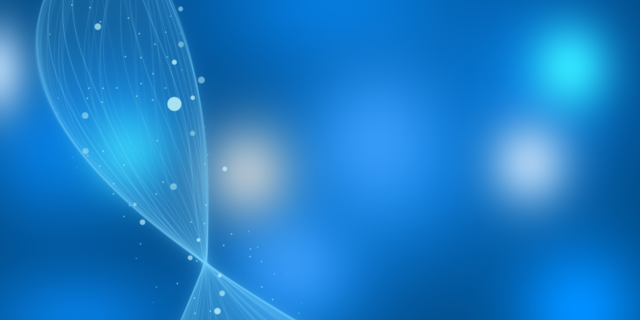
Reproduce this background procedurally as a WebGL 2 fragment shader.

```glsl
#version 300 es
precision highp float;
// Soft blue light spots behind a twisted ribbon of glowing strands and drifting beads.

#define STRANDS 46
#define BEADS 18
#define STRAND_WIDTH 0.0024
#define STRAND_LIGHT 0.22
#define EDGE_LIGHT 0.55
#define SHEET_LIGHT 0.22
#define DUST_CELLS 24.0
#define DUST_AMOUNT 0.28

uniform vec2 u_resolution;
out vec4 fragColor;

const vec3 DEEP = vec3(0.005, 0.29, 0.52);
const vec3 AZURE = vec3(0.02, 0.49, 0.88);
const vec3 SKY = vec3(0.22, 0.61, 0.97);
const vec3 CYAN = vec3(0.19, 0.88, 0.99);
const vec3 PALE = vec3(0.68, 0.82, 0.95);
const vec3 SILVER = vec3(0.70, 0.77, 0.82);
const vec3 STRAND = vec3(0.46, 0.83, 1.0);
const vec3 BEAD = vec3(0.72, 0.93, 0.97);

float hash(vec2 p) {
    vec3 q = fract(p.xyx * vec3(0.1031, 0.1030, 0.0973));
    q += dot(q, q.yzx + 33.33);
    return fract((q.x + q.y) * q.z);
}

// Blend a soft elliptical light spot over the colour.
void spot(inout vec3 col, vec2 p, vec2 centre, vec2 radius, vec3 tint, float alpha) {
    vec2 q = (p - centre) / radius;
    col = mix(col, tint, alpha * exp(-dot(q, q)));
}

vec3 backdrop(vec2 p) {
    vec3 col = DEEP;
    spot(col, p, vec2(1.04, 1.00), vec2(0.42, 0.25), AZURE, 0.95);
    spot(col, p, vec2(1.22, 0.50), vec2(0.40, 0.36), AZURE, 0.95);
    spot(col, p, vec2(1.68, 0.72), vec2(0.27, 0.32), AZURE, 0.95);
    spot(col, p, vec2(0.16, 0.54), vec2(0.24, 0.25), AZURE, 0.95);
    spot(col, p, vec2(0.24, 0.00), vec2(0.30, 0.17), AZURE, 0.95);
    spot(col, p, vec2(0.92, 0.14), vec2(0.26, 0.26), AZURE, 0.90);
    spot(col, p, vec2(1.81, 0.03), vec2(0.21, 0.22), vec3(0.0, 0.56, 1.0), 1.0);
    spot(col, p, vec2(1.18, 0.55), vec2(0.20, 0.23), SKY, 0.95);
    spot(col, p, vec2(0.92, 0.17), vec2(0.17, 0.16), SKY, 0.90);
    spot(col, p, vec2(0.40, 0.60), vec2(0.17, 0.22), AZURE, 0.80);
    spot(col, p, vec2(0.40, 0.53), vec2(0.13, 0.13), CYAN, 0.70);
    spot(col, p, vec2(1.78, 0.79), vec2(0.125, 0.135), CYAN, 1.0);
    spot(col, p, vec2(0.775, 0.46), vec2(0.15, 0.16), SILVER, 0.95);
    spot(col, p, vec2(1.655, 0.49), vec2(0.13, 0.14), PALE, 0.95);
    spot(col, p, vec2(-0.01, 0.78), vec2(0.10, 0.15), PALE, 0.95);
    return col;
}

// The two ribbon borders at a depth below the top; they cross at the twist.
vec2 borders(float d) {
    float first = 0.138 + d * (-0.351 + d * (1.353 - 0.22 * d));
    float rise = max(1.0 - d / 0.8, 0.0);
    float bend = d - 0.81;
    float second = 0.648 - 0.114 * rise * rise * rise
                 - 0.21 * (bend + sqrt(bend * bend + 0.0006));
    return vec2(first, second);
}

float ribbonLight(vec2 p, float pixel) {
    float d = 1.0 - p.y;
    vec2 edge = borders(d);
    vec2 slope = (borders(d + 0.01) - edge) / 0.01;
    float span = abs(edge.y - edge.x);
    float width = max(STRAND_WIDTH, 0.7 * pixel);
    float light = 0.0;

    // Fine strands, denser towards both borders
    for (int i = 0; i < STRANDS; i++) {
        float h = hash(vec2(float(i), 3.7));
        float t = 0.5 - 0.5 * cos(3.14159 * (float(i) + h) / float(STRANDS));
        float sway = 0.07 * (span + 0.12) * sin(5.0 * d + 6.283 * h);
        float x = mix(edge.x, edge.y, t) + sway * (0.15 + 4.0 * t * (1.0 - t));
        float k = mix(slope.x, slope.y, t);
        float r = abs(p.x - x) * inversesqrt(1.0 + k * k);
        float power = STRAND_LIGHT * (0.25 + h * h);
        light += power * (exp(-r * r / (width * width)) + 0.10 * exp(-r / 0.012));
    }

    // Bright borders with a halo
    vec2 r = abs(p.x - edge) * inversesqrt(1.0 + slope * slope);
    vec2 rim = exp(-r * r / (1.6 * width * width)) + 0.30 * exp(-r / 0.022);
    light += EDGE_LIGHT * dot(rim, vec2(1.0, 0.8)) * (0.45 + 0.55 * smoothstep(0.0, 0.4, d));

    // Translucent sheet between the borders
    float lo = min(edge.x, edge.y), hi = max(edge.x, edge.y);
    float inside = smoothstep(lo - 0.006, lo + 0.006, p.x) * smoothstep(hi + 0.006, hi - 0.006, p.x);
    light += SHEET_LIGHT * inside * (0.7 + 0.9 * smoothstep(0.45, 0.8, d));
    return 1.0 - exp(-light);
}

float disc(vec2 p, vec2 centre, float radius, float pixel) {
    float soft = max(pixel, 0.002);
    return 1.0 - smoothstep(radius - soft, radius + soft, length(p - centre));
}

float beadLight(vec2 p, float pixel) {
    // One large bead, then smaller ones scattered along the ribbon
    float light = 0.9 * disc(p, vec2(0.545, 0.675), 0.022, pixel);
    for (int i = 0; i < BEADS; i++) {
        vec2 id = vec2(float(i), 11.0);
        float d = (float(i) + 0.5) / float(BEADS);
        vec2 edge = borders(d);
        float x = mix(edge.x - 0.06, edge.y + 0.08, hash(id));
        float size = mix(0.005, 0.011, hash(id + 5.0));
        light = max(light, mix(0.45, 0.9, hash(id + 9.0)) * disc(p, vec2(x, 1.0 - d), size, pixel));
    }

    // Tiny dust on a jittered grid, kept near the ribbon
    vec2 cell = floor(p * DUST_CELLS);
    vec2 jitter = 0.2 + 0.6 * vec2(hash(cell + 17.0), hash(cell + 41.0));
    float middle = dot(borders(1.0 - p.y), vec2(0.5));
    float near = 1.0 - smoothstep(0.12, 0.28, abs(p.x - middle));
    float kept = step(1.0 - DUST_AMOUNT, hash(cell + 71.0));
    float dust = disc(p, (cell + jitter) / DUST_CELLS, 0.0022, pixel);
    return max(light, 0.65 * kept * near * dust);
}

void main() {
    vec2 p = gl_FragCoord.xy / u_resolution.y;
    float pixel = 1.0 / u_resolution.y;
    vec3 col = backdrop(p);
    col = mix(col, STRAND, ribbonLight(p, pixel));
    col = mix(col, BEAD, beadLight(p, pixel));
    fragColor = vec4(col, 1.0);
}
```
